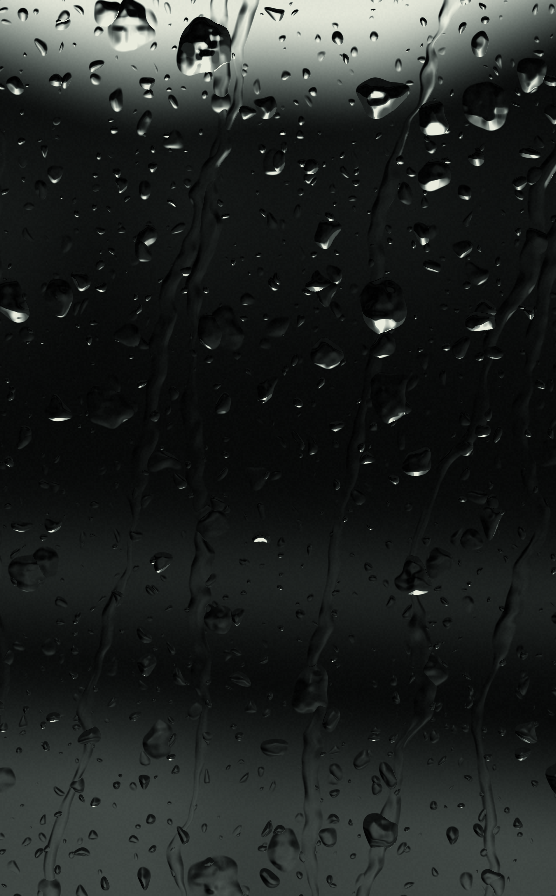
Write a WebGL 1 fragment shader that draws this texture.

```glsl
precision highp float;
// Rain on a window at dusk: a blurred dark view lies under a pale sky.
// Drops and trickles form one height field, whose slope bends the line of
// sight so that the lower rims of the drops catch the sky.
uniform vec2 u_resolution;

const int DROP_LAYERS = 4;
const int TRICKLES = 6;
const float SLOPE_STEP = 0.001;
const float REFRACTION = 0.16;

float hash(vec2 p) {
  vec3 q = fract(p.xyx * 0.1031);
  q += dot(q, q.yzx + 33.33);
  return fract((q.x + q.y) * q.z);
}

float noise(vec2 p) {
  vec2 i = floor(p);
  vec2 f = fract(p);
  f = f * f * (3.0 - 2.0 * f);
  float low = mix(hash(i), hash(i + vec2(1.0, 0.0)), f.x);
  float high = mix(hash(i + vec2(0.0, 1.0)), hash(i + 1.0), f.x);
  return mix(low, high, f.y);
}

float band(float y, float centre, float width) {
  float d = (y - centre) / width;
  return exp(-d * d);
}

// Brightness of the out-of-focus view behind the glass
float viewLight(vec2 p) {
  float side = p.x - 0.27;
  float haze = noise(p * vec2(7.0, 3.0) + 4.0) - 0.5;
  float sky = smoothstep(0.84, 0.985, p.y - 0.7 * side * side + 0.04 * haze);
  float trunks = 0.06 * noise(vec2(p.x * 9.0, p.y * 2.0)) * band(p.y, 0.76, 0.13);
  float field = 0.095 * band(p.y + 0.05 * side, 0.35, 0.065);
  float ground = 0.22 * (1.0 - smoothstep(0.08, 0.25, p.y + 0.12 * side));
  return 0.035 + trunks + field + ground * (1.0 + 0.3 * haze) + 0.86 * sky;
}

// Height of the drops in one jittered grid, one drop at most per cell
float dropLayer(vec2 p, float size, float density, float seed) {
  vec2 grid = p / size + seed * 7.3;
  grid.y += hash(vec2(floor(grid.x), seed));
  vec2 cell = floor(grid);
  vec2 key = cell + seed * 31.0;
  float pick = hash(key + 5.0);
  float radius = mix(0.12, 0.29, pow(hash(key + 11.0), 1.5));
  vec2 jitter = vec2(hash(key + 17.0), hash(key + 23.0)) - 0.5;
  vec2 q = (grid - cell - 0.5 - jitter * (1.0 - 2.7 * radius)) / radius;
  q.y /= mix(0.85, 1.4, hash(key + 29.0));
  q.x *= 1.0 + mix(-0.45, 0.45, hash(key + 37.0)) * q.y;
  float bulge = mix(0.55, 1.4, hash(key + 41.0));
  return step(pick, density) * max(0.0, 1.0 - dot(q, q)) * bulge * radius * size;
}

float dropHeight(vec2 p) {
  vec2 wobble = vec2(noise(p * 48.0), noise(p * 48.0 + 19.0)) - 0.5;
  vec2 bent = p + 0.013 * wobble;
  float height = 0.0;
  float size = 0.105;
  for (int i = 0; i < DROP_LAYERS; i++) {
    float layer = float(i);
    height = max(height, dropLayer(bent, size, 0.42 + 0.04 * layer, layer + 1.0));
    size *= 0.58;
  }
  return height * (0.75 + 0.45 * noise(p * 110.0));
}

// Height of one leaning, meandering trickle
float trickleHeight(vec2 p, float start, float lean, float seed) {
  float path = start + lean * p.y;
  path += 0.075 * (noise(vec2(p.y * 5.0, seed)) - 0.5);
  path += 0.022 * (noise(vec2(p.y * 19.0, seed + 3.0)) - 0.5);
  path += 0.006 * (noise(vec2(p.y * 60.0, seed + 5.0)) - 0.5);
  float width = mix(0.004, 0.013, noise(vec2(p.y * 24.0, seed + 9.0)));
  float d = (p.x - path) / width;
  float beads = 0.35 + 0.6 * noise(p * vec2(90.0, 60.0));
  return width * max(0.0, 1.0 - d * d) * beads;
}

float waterHeight(vec2 p) {
  float height = dropHeight(p);
  for (int i = 0; i < TRICKLES; i++) {
    float id = float(i);
    float lean = mix(0.0, 0.22, hash(vec2(id, 8.0)));
    height = max(height, trickleHeight(p, 0.115 * id - 0.04, lean, id * 13.0));
  }
  return height;
}

vec3 filmTint(float light) {
  return light * mix(vec3(0.86, 1.0, 0.96), vec3(1.0, 1.0, 0.94), light);
}

void main() {
  vec2 p = gl_FragCoord.xy / u_resolution.y;
  float height = waterHeight(p);
  vec2 slope = vec2(waterHeight(p + vec2(SLOPE_STEP, 0.0)),
                    waterHeight(p + vec2(0.0, SLOPE_STEP))) - height;
  slope /= SLOPE_STEP;

  // Refracted view, with dark flanks and a faint side light
  vec2 sight = p + slope * length(slope) * REFRACTION;
  sight = clamp(sight, vec2(0.0), vec2(0.62, 1.0));
  float flank = smoothstep(0.3, 1.7, abs(slope.x) + max(-slope.y, 0.0));
  float water = viewLight(sight) * (1.0 - 0.75 * flank);
  water += 0.07 * clamp(dot(slope, vec2(-0.6, 0.8)), 0.0, 1.5);

  float wet = smoothstep(0.0, 0.003, height);
  float light = mix(viewLight(p), water, wet);
  light += 0.014 * (hash(floor(p * 512.0)) - 0.5);
  gl_FragColor = vec4(filmTint(clamp(light, 0.0, 0.92)), 1.0);
}
```
